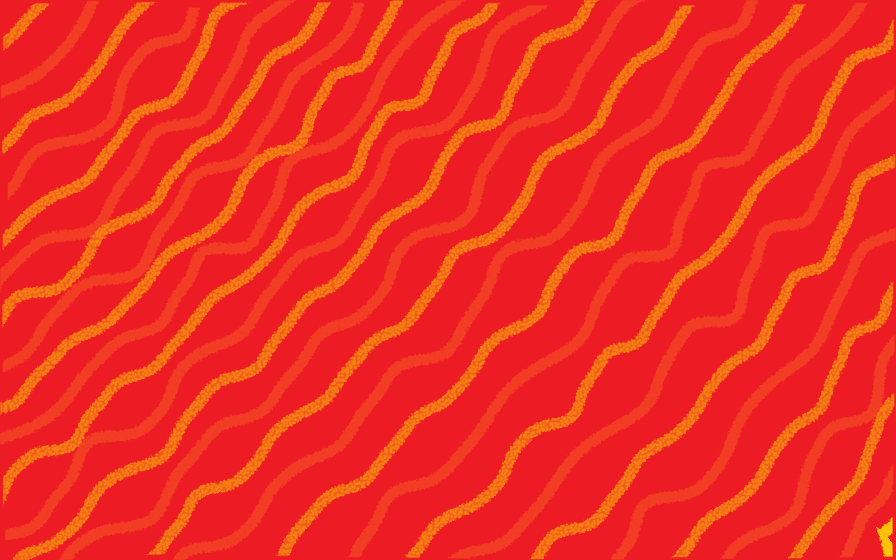
Write a Shadertoy shader that draws this pattern.

```glsl
const float TAU = 6.2831853;

float hash(vec2 p) {
    vec3 q = fract(vec3(p.xyx) * 0.1031);
    q += dot(q, q.yzx + 33.33);
    return fract((q.x + q.y) * q.z);
}

// Cellular noise: distance to the nearest jittered point
float grain(vec2 p) {
    vec2 cell = floor(p), f = fract(p);
    float nearest = 1.0;
    for (int y = -1; y <= 1; y++) {
        for (int x = -1; x <= 1; x++) {
            vec2 o = vec2(x, y), c = cell + o;
            vec2 jitter = vec2(hash(c), hash(c + 71.7));
            nearest = min(nearest, length(o + jitter - f));
        }
    }
    return nearest;
}

// Offset of one strand across the diagonal, at position d along it
float strand(float n, float d) {
    float base = 0.083 + 0.0958 * n - 0.094 * (1.0 - cos(TAU * n / 26.0));
    float lo = max(-base, base - 2.0);
    float hi = min(base, 3.2 - base);
    float span = hi - lo;
    float t = clamp((d - lo) / span, 0.0, 1.0);

    // Slow bow and tilt
    float bow = 0.2 * t * (1.0 - t) * min(span, 1.0);
    float tilt = -0.09 * smoothstep(1.2, 1.7, base) * (t - 0.5);

    // Skewed ripple; the faint odd strands swing wider
    float odd = mod(n, 2.0);
    float phase = TAU * hash(vec2(n, 3.0));
    float a = d * mix(20.5, 17.0, odd) + phase + 0.6 * sin(d * 4.3 + phase * 2.0);
    float swell = 0.8 + 0.3 * sin(d * 5.1 + phase * 3.0);
    float ripple = sin(a + 0.35 * sin(a)) + 0.15 * sin(a * 2.3 + phase);
    return base + bow + tilt
        + mix(0.021, 0.032, odd) * swell * ripple * min(1.0, span * 2.0);
}

void mainImage(out vec4 fragColor, in vec2 fragCoord) {
    vec2 p = fragCoord / iResolution.y;
    float aspect = iResolution.x / iResolution.y;
    float px = 1.0 / iResolution.y;

    // Diagonal coordinates, across and along the strands
    float across = p.x + 1.0 - p.y;
    float along = p.x - 1.0 + p.y;
    float inset = min(min(p.x, aspect - p.x), min(p.y, 1.0 - p.y));

    float speck = grain(p * 190.0);
    float halfWidth = 0.0096 + 0.005 * (0.45 - speck);
    vec3 orange = mix(vec3(0.96, 0.51, 0.07), vec3(0.95, 0.36, 0.10),
                      smoothstep(0.15, 0.8, speck));
    vec3 faint = vec3(0.95, 0.25 - 0.03 * speck, 0.14);
    vec3 col = vec3(0.93, 0.11, 0.14);

    // Faint strands first, then orange ones on top
    for (int k = 0; k < 27; k++) {
        bool isFaint = k < 13;
        float n = isFaint ? float(2 * k + 1) : float(2 * (k - 13));
        float s = strand(n, along);
        float slope = (strand(n, along + 0.002) - s) / 0.002;
        float dist = abs(across - s) / sqrt(2.0 + 2.0 * slope * slope);

        float h = hash(vec2(n, 9.0));
        float trim = 0.014 * h * h;
        float mask = 1.0 - smoothstep(-px, px, dist - halfWidth);
        mask *= smoothstep(-px, px, inset - trim);

        vec3 ink = isFaint ? faint : orange;
        if (n > 25.0) ink = vec3(1.0, 0.76, 0.03);
        col = mix(col, ink, mask);
    }
    fragColor = vec4(col, 1.0);
}
```
